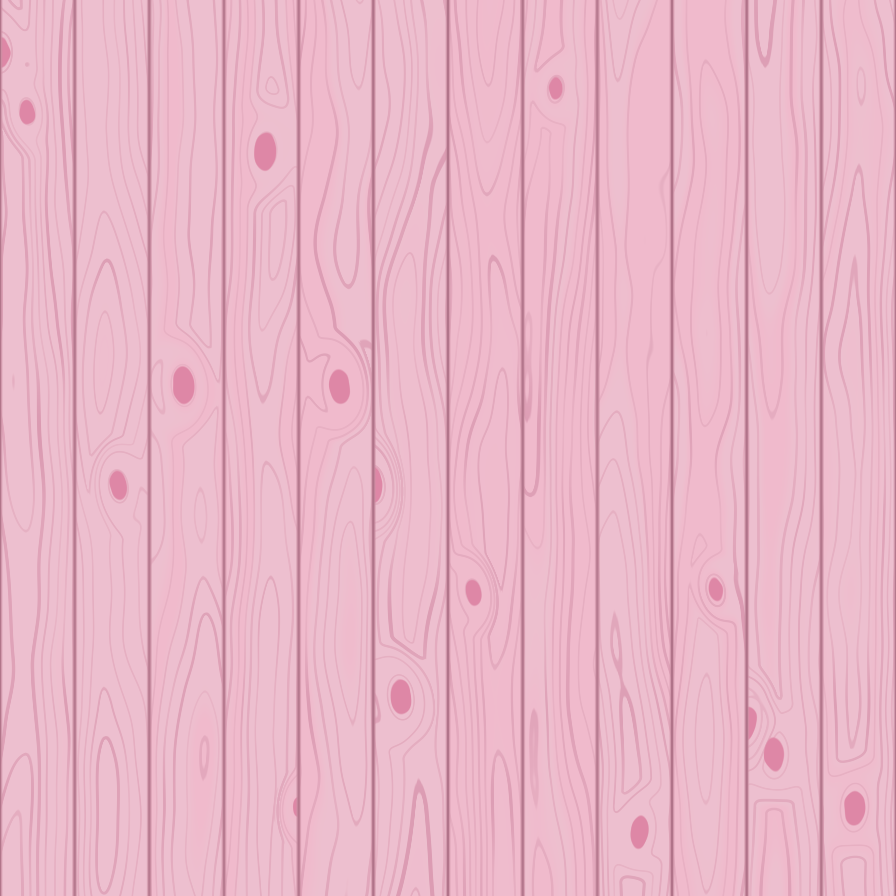
A WebGL 1 fragment shader for this texture:

```glsl
precision highp float;
uniform vec2 u_resolution;

const float PLANKS = 12.0;
// Lengths below are in plank widths
const float GAP_HALF = 0.013;
const float SHADE_HALF = 0.030;
const float GRAIN_DENSITY = 7.5;
const float GRAIN_SWELL = 5.5;
const float RING_DENSITY = 10.0;
const float THIN_LINE = 0.009;
const float THICK_LINE = 0.030;
const float KNOT_STRETCH = 1.7;
const float EDGE_KNOT_CHANCE = 0.45;

const vec3 WOOD = vec3(0.93, 0.75, 0.81);
const vec3 WOOD_WARM = vec3(0.94, 0.73, 0.80);
const vec3 GRAIN_LIGHT = vec3(0.895, 0.675, 0.75);
const vec3 GRAIN_DARK = vec3(0.85, 0.59, 0.685);
const vec3 KNOT = vec3(0.87, 0.53, 0.65);
const vec3 SHADE = vec3(0.80, 0.56, 0.64);
const vec3 GAP = vec3(0.69, 0.45, 0.535);

float hash(vec2 p) {
  return fract(sin(dot(p, vec2(127.1, 311.7))) * 43758.5453);
}

float noise(vec2 p) {
  vec2 i = floor(p);
  vec2 f = fract(p);
  f = f * f * (3.0 - 2.0 * f);
  float low = mix(hash(i), hash(i + vec2(1.0, 0.0)), f.x);
  float high = mix(hash(i + vec2(0.0, 1.0)), hash(i + vec2(1.0, 1.0)), f.x);
  return mix(low, high, f.y);
}

// Nested arches running along the plank
float grain(vec2 p, float plank) {
  vec2 seed = vec2(plank * 17.3, plank * 5.7);
  float wander = noise(vec2(p.y * 0.45, 3.0) + seed) - 0.5;
  float x = p.x - mix(0.25, 0.75, hash(vec2(plank, 2.0))) - 0.35 * wander;
  float arch = GRAIN_DENSITY * sqrt(x * x + 0.012);
  float swell = GRAIN_SWELL * noise(p * vec2(1.4, 0.32) + seed);
  return arch + swell + 0.7 * noise(p * vec2(3.0, 1.3) + seed);
}

// Knot centre in xy, core radius in z; kind 0 is inside, kind 1 on an edge
vec3 knotAt(float plank, float kind) {
  vec2 key = vec2(plank, 11.0 + 7.0 * kind);
  float side = step(0.5, hash(key + 1.0));
  float x = mix(mix(0.32, 0.62, hash(key + 2.0)), side, kind);
  float y = PLANKS * mix(0.06, 0.96, hash(key + 3.0));
  float present = max(1.0 - kind, step(hash(key + 4.0), EDGE_KNOT_CHANCE));
  return vec3(x, y, mix(0.075, 0.15, hash(key + 5.0)) * present);
}

float knotDistance(vec2 p, vec3 knot) {
  vec2 d = p - knot.xy;
  d.x += 0.12 * d.y * sin(knot.y * 5.0);
  return length(d / vec2(1.0, KNOT_STRETCH));
}

// Grain that bends into rings around the knots
float field(vec2 p, float plank) {
  float f = grain(p, plank);
  for (int i = 0; i < 2; i++) {
    vec3 knot = knotAt(plank, float(i));
    float d = knotDistance(p, knot);
    float rings = grain(knot.xy, plank) + RING_DENSITY * d;
    float reach = 0.12 + 2.6 * knot.z;
    float pull = 1.0 - smoothstep(0.35 * reach, reach, d);
    f = mix(f, rings, pull * step(0.01, knot.z));
  }
  return f;
}

void main() {
  vec2 board = gl_FragCoord.xy / u_resolution * PLANKS;
  float aa = PLANKS / min(u_resolution.x, u_resolution.y);
  float plank = floor(board.x);
  vec2 p = vec2(board.x - plank, board.y);

  // Distance to the nearest grain line
  vec2 e = vec2(0.008, 0.0);
  float f = field(p, plank);
  vec2 slope = vec2(field(p + e.xy, plank), field(p + e.yx, plank)) - f;
  float line = floor(f + 0.5);
  float lineDist = abs(f - line) / max(length(slope) / e.x, 2.0);

  // Soft tint bands, then lines of changing weight
  float band = noise(vec2(f * 0.6, plank * 9.1));
  vec3 color = mix(WOOD, WOOD_WARM, smoothstep(0.42, 0.68, band));
  float weight = hash(vec2(line, plank + 31.0));
  float press = noise(vec2(line * 3.7 + plank, p.y * 0.8));
  float halfWidth = mix(THIN_LINE, THICK_LINE, weight * weight * press);
  float ink = 1.0 - smoothstep(halfWidth - 0.5 * aa, halfWidth + 0.7 * aa, lineDist);
  vec3 inkColor = mix(GRAIN_LIGHT, GRAIN_DARK, weight * press);
  color = mix(color, inkColor, ink * mix(0.55, 1.0, press));

  // Knot cores
  for (int i = 0; i < 2; i++) {
    vec3 knot = knotAt(plank, float(i));
    float d = knotDistance(p, knot) + 0.03 * (noise(p * 7.0) - 0.5);
    float core = 1.0 - smoothstep(knot.z - aa, knot.z + 0.5 * aa, d);
    color = mix(color, KNOT, core * step(0.01, knot.z));
  }

  // Gaps between planks
  float seam = floor(board.x + 0.5);
  float seamDist = abs(board.x - seam);
  float depth = mix(0.75, 1.0, hash(vec2(seam, 53.0)));
  float shade = 1.0 - smoothstep(SHADE_HALF - aa, SHADE_HALF + aa, seamDist);
  float gap = 1.0 - smoothstep(GAP_HALF - 0.5 * aa, GAP_HALF + 0.7 * aa, seamDist);
  color = mix(color, SHADE, 0.8 * shade);
  color = mix(color, GAP, gap * depth);

  gl_FragColor = vec4(color, 1.0);
}
```
